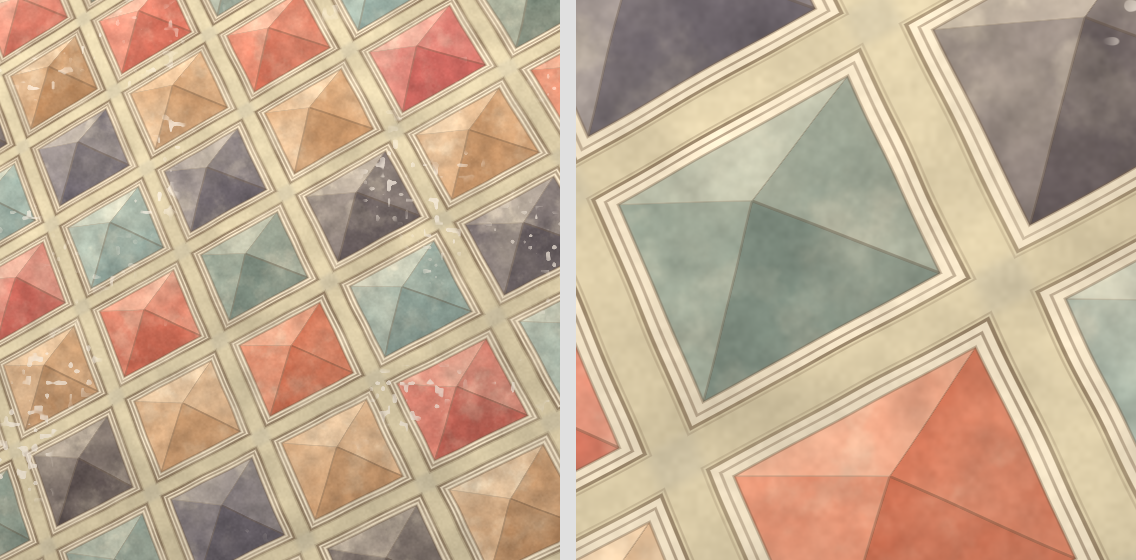
Left: the whole. Right: its middle third, enlarged.
Reproduce this pattern procedurally as a Shadertoy shader.

```glsl
// A tilted ceiling of faceted pyramids set in cream moulded frames.
// A projective grid gives cell coordinates; each cell draws a four-sided pyramid,
// thin frame lines and worn paint, with colour families cycling along diagonals.

const vec3 CREAM = vec3(0.93, 0.87, 0.76);
const vec3 GUTTER = vec3(0.85, 0.79, 0.65);
const vec3 INK = vec3(0.45, 0.36, 0.27);
const float PYRAMID_HALF = 0.368;

float hash(vec2 p) {
    vec3 h = fract(vec3(p.xyx) * 0.1031);
    h += dot(h, h.yzx + 33.33);
    return fract((h.x + h.y) * h.z);
}

float noise(vec2 p) {
    vec2 i = floor(p), f = fract(p);
    f = f * f * (3.0 - 2.0 * f);
    return mix(mix(hash(i), hash(i + vec2(1, 0)), f.x),
               mix(hash(i + vec2(0, 1)), hash(i + vec2(1, 1)), f.x), f.y);
}

float fbm(vec2 p) {
    float sum = 0.0, amp = 0.5;
    for (int k = 0; k < 5; k++) {
        sum += amp * noise(p);
        p = mat2(1.6, 1.2, -1.2, 1.6) * p + 17.3;
        amp *= 0.5;
    }
    return sum;
}

// Inverse perspective: canvas point (y down) to grid coordinates.
vec2 gridCoord(vec2 p) {
    const vec2 center = vec2(0.452, 0.475);
    const vec2 across = vec2(0.1797, -0.1151);
    const vec2 down = vec2(0.0547, 0.1409);
    const vec2 tilt = vec2(-0.0223, -0.0386);
    return inverse(mat2(across - tilt.x * p, down - tilt.y * p)) * (p - center);
}

float stroke(float d, float width, float aa) {
    return 1.0 - smoothstep(width, width + aa, abs(d));
}

// Four paint families in diagonal order, each varied between two tints.
vec3 tilePaint(vec2 id) {
    float family = mod(id.x - id.y, 4.0);
    float vary = hash(id + 41.0);
    if (family < 0.5) return mix(vec3(0.50, 0.55, 0.49), vec3(0.60, 0.68, 0.64), vary);
    if (family < 1.5) return mix(vec3(0.40, 0.35, 0.34), vec3(0.45, 0.42, 0.45), vary);
    if (family < 2.5) return mix(vec3(0.73, 0.53, 0.36), vec3(0.86, 0.66, 0.48), vary);
    return mix(vec3(0.82, 0.42, 0.39), vec3(0.87, 0.47, 0.34), vary);
}

// Pyramid facets in the order left, right, top, bottom.
vec3 pyramid(vec2 f, vec2 id, vec2 p, float aa) {
    vec2 apex = vec2(0.03 * (hash(id) - 0.5), -0.15 + 0.02 * id.y);
    vec4 t = vec4(PYRAMID_HALF + f.x, PYRAMID_HALF - f.x, PYRAMID_HALF + f.y, PYRAMID_HALF - f.y)
           / vec4(PYRAMID_HALF + apex.x, PYRAMID_HALF - apex.x, PYRAMID_HALF + apex.y, PYRAMID_HALF - apex.y);
    vec2 low = min(t.xz, t.yw), high = max(t.xz, t.yw);
    float nearest = min(low.x, low.y);
    float second = min(max(low.x, low.y), min(high.x, high.y));

    // Each facet catches light and fades differently.
    vec4 weight = 1.0 - smoothstep(0.0, aa * 3.0, t - nearest);
    weight /= dot(weight, vec4(1.0));
    float jitter = hash(id + 9.0) - 0.5;
    float fade = dot(weight, vec4(0.28, 0.20, 0.50, 0.04) + jitter * vec4(0.14, -0.14, 0.1, 0.1));
    float light = dot(weight, vec4(1.0, 0.97, 1.04, 0.91));

    // Mottled plaster and rubbed patches.
    float mottle = fbm(p * 16.0 + id * 3.7);
    float rub = smoothstep(0.5, 0.75, fbm(p * 30.0 + 8.0));
    vec3 col = mix(tilePaint(id), CREAM, clamp(fade + 0.5 * (mottle - 0.48) + 0.18 * rub, 0.0, 0.85));
    col *= light * (0.86 + 0.28 * fbm(p * 45.0));

    float ridge = stroke(second - nearest, 0.008, aa * 2.5);
    float lit = weight.z + weight.x * 0.5;
    return mix(col, mix(INK * 0.85, CREAM, lit * 0.7), ridge * 0.33);
}

// Flat bands and moulding lines surrounding the pyramid.
vec3 frame(vec2 f, float box, vec2 p, float aa) {
    vec3 col = mix(CREAM, GUTTER, smoothstep(0.42, 0.42 + aa, box));
    vec2 edge = abs(f);
    float crossing = smoothstep(0.40, 0.46, min(edge.x, edge.y));
    col = mix(col, vec3(0.76, 0.72, 0.62), crossing * 0.5);
    col *= 0.88 + 0.24 * fbm(p * 19.0);
    float broken = 0.6 + 0.5 * noise(p * 28.0);
    float lines = 0.5 * stroke(box - 0.398, 0.002, aa)
                + 0.65 * stroke(box - 0.427, 0.003, aa)
                + 0.25 * stroke(box - 0.441, 0.001, aa);
    return mix(col, INK, clamp(lines * broken, 0.0, 0.75));
}

void mainImage(out vec4 fragColor, in vec2 fragCoord) {
    vec2 p = fragCoord / iResolution.xy;
    p.y = 1.0 - p.y;
    vec2 grid = gridCoord(p);
    vec2 width = fwidth(grid);
    float aa = max(width.x, width.y);
    vec2 id = floor(grid + 0.5);
    vec2 f = grid - id;
    f += 0.008 * (vec2(noise(p * 22.0), noise(p * 22.0 + 50.0)) - 0.5);
    float box = max(abs(f.x), abs(f.y));

    float outside = smoothstep(PYRAMID_HALF - aa * 0.5, PYRAMID_HALF + aa * 0.5, box);
    vec3 col = mix(pyramid(f, id, p, aa), frame(f, box, p, aa), outside);
    col = mix(col, INK, 0.4 * stroke(box - PYRAMID_HALF, 0.002, aa));

    // Sparse chips, then light falling off toward the lower right.
    float chips = smoothstep(0.76, 0.84, noise(p * 95.0)) * smoothstep(0.58, 0.72, fbm(p * 7.0 + 3.0));
    col = mix(col, vec3(0.95, 0.91, 0.86), chips * 0.7);
    col *= mix(1.08, 0.93, smoothstep(0.1, 1.0, p.y * 0.8 + p.x * 0.2));
    col += 0.03 * (noise(p * 260.0) - 0.5);
    fragColor = vec4(clamp(col, 0.0, 1.0), 1.0);
}
```
